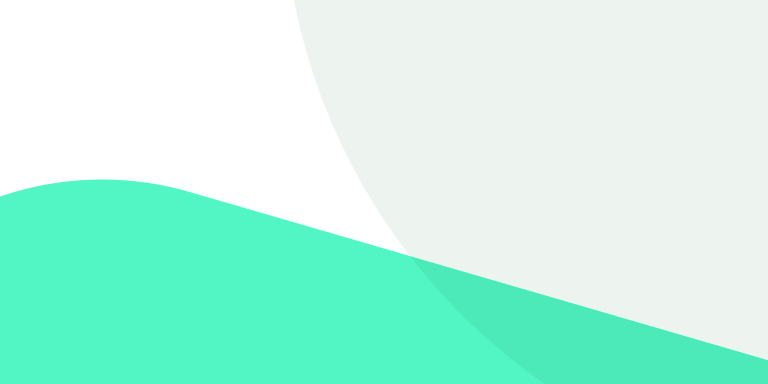
Reproduce this background procedurally as a Shadertoy shader.

```glsl
// A mint hill with a rounded crest, overlapped by a large pale translucent disc on white.

// Coverage of a shape from its signed distance, about one pixel soft.
float coverage(float dist) {
    return clamp(0.5 - dist * iResolution.y, 0.0, 1.0);
}

// Circular crest that continues to the right as its tangent line.
float hillDistance(vec2 p, vec2 center, float radius, vec2 slopeNormal) {
    vec2 d = p - center;
    bool onSlope = d.x * slopeNormal.y > d.y * slopeNormal.x;
    return (onSlope ? dot(d, slopeNormal) : length(d)) - radius;
}

void mainImage(out vec4 fragColor, in vec2 fragCoord) {
    // Canvas height is one unit
    vec2 p = fragCoord / iResolution.y;

    // Hill over white
    float hill = hillDistance(p, vec2(0.2656, -0.2852), 0.8177, normalize(vec2(0.2908, 1.0)));
    vec3 color = mix(vec3(1.0), vec3(0.322, 0.963, 0.768), coverage(hill));

    // Disc tints everything beneath it
    float disc = length(p - vec2(2.3203, 1.3021)) - 1.5838;
    color *= mix(vec3(1.0), vec3(0.930, 0.953, 0.938), coverage(disc));

    fragColor = vec4(color, 1.0);
}
```
